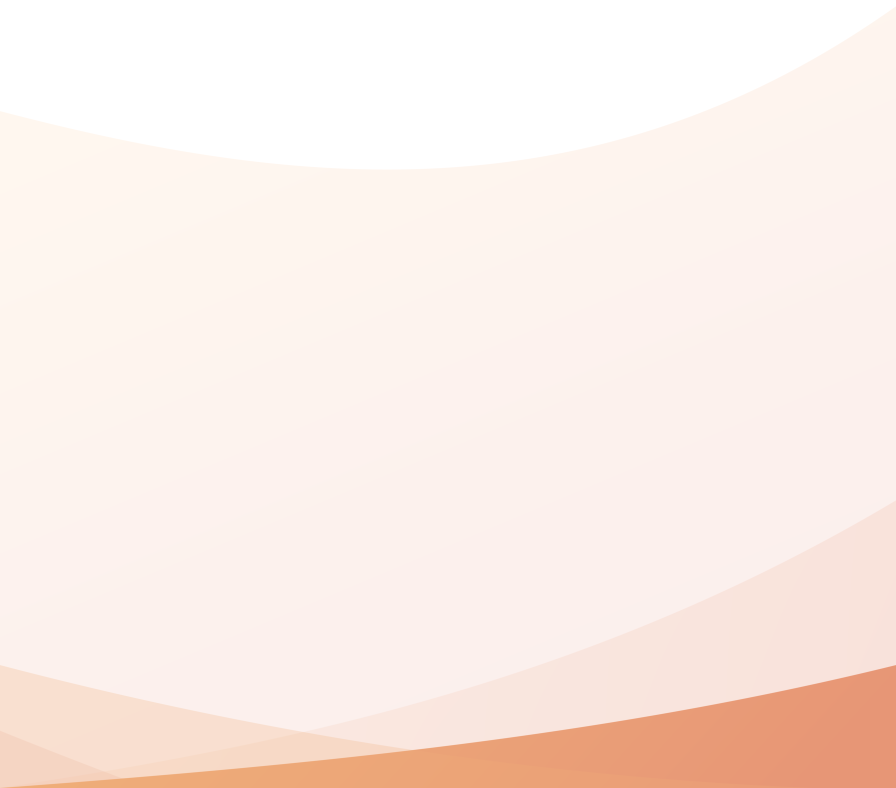
This background is drawn by a WebGL 1 fragment shader. Its source:

```glsl
precision highp float;
// Soft peach page with a white top and overlapping orange waves along the bottom.

uniform vec2 u_resolution;

// Wave heights as cubic coefficients: c.x + c.y x + c.z x^2 + c.w x^3
const vec4 TOP_WAVE    = vec4(0.859, -0.298, 0.187, 0.244);
const vec4 RIGHT_WAVE  = vec4(0.0, 0.170, 0.078, 0.117);
const vec4 LEFT_WAVE   = vec4(0.156, -0.298, 0.139, 0.0);
const vec4 CORNER_WAVE = vec4(0.0727, -0.46, 0.12, 0.0);
const vec4 ORANGE_WAVE = vec4(0.0, 0.085, 0.018, 0.053);

const vec3 WHITE       = vec3(1.0);
const vec3 CREAM       = vec3(1.0, 0.969, 0.937);
const vec3 BLUSH       = vec3(0.986, 0.939, 0.929);
const vec3 AMBER       = vec3(0.94, 0.695, 0.475);
const vec3 CORAL       = vec3(0.906, 0.588, 0.463);
const vec3 LEFT_TINT   = vec3(0.94, 0.68, 0.47);
const vec3 CORNER_TINT = vec3(0.90, 0.66, 0.60);

const float PAGE_TILT    = 0.42;
const float LEFT_ALPHA   = 0.25;
const float CORNER_ALPHA = 0.20;
const vec2  RIGHT_ALPHA  = vec2(0.09, 0.15); // at the left and right ends

// Smooth coverage of the area below a cubic wave
float below(vec2 p, vec4 c) {
  float height = c.x + p.x * (c.y + p.x * (c.z + p.x * c.w));
  float slope = c.y + p.x * (2.0 * c.z + 3.0 * p.x * c.w);
  float aspect = u_resolution.x / u_resolution.y;
  float steepness = length(vec2(1.0, slope / aspect));
  float dist = (height - p.y) / steepness;
  float softness = 0.7 / u_resolution.y;
  return smoothstep(-softness, softness, dist);
}

void main() {
  vec2 p = gl_FragCoord.xy / u_resolution;
  float aspect = u_resolution.x / u_resolution.y;

  // Tilted pale gradient under the white top
  float shade = PAGE_TILT * p.x * aspect + 1.0 - p.y;
  vec3 page = mix(CREAM, BLUSH, smoothstep(0.05, 1.2, shade));
  vec3 color = mix(WHITE, page, below(p, TOP_WAVE));

  // Warm gradient shared by the right wave and the orange wave
  vec3 warm = mix(AMBER, CORAL, clamp(p.x + 0.1 - 0.8 * p.y, 0.0, 1.0));

  // Translucent wave rising to the right
  float rightAlpha = mix(RIGHT_ALPHA.x, RIGHT_ALPHA.y, p.x);
  color = mix(color, warm, rightAlpha * below(p, RIGHT_WAVE));

  // Small corner wave, then the solid orange wave
  color = mix(color, CORNER_TINT, CORNER_ALPHA * below(p, CORNER_WAVE));
  color = mix(color, warm, below(p, ORANGE_WAVE));

  // Translucent wave falling from the left, over everything
  color = mix(color, LEFT_TINT, LEFT_ALPHA * below(p, LEFT_WAVE));

  gl_FragColor = vec4(color, 1.0);
}
```
